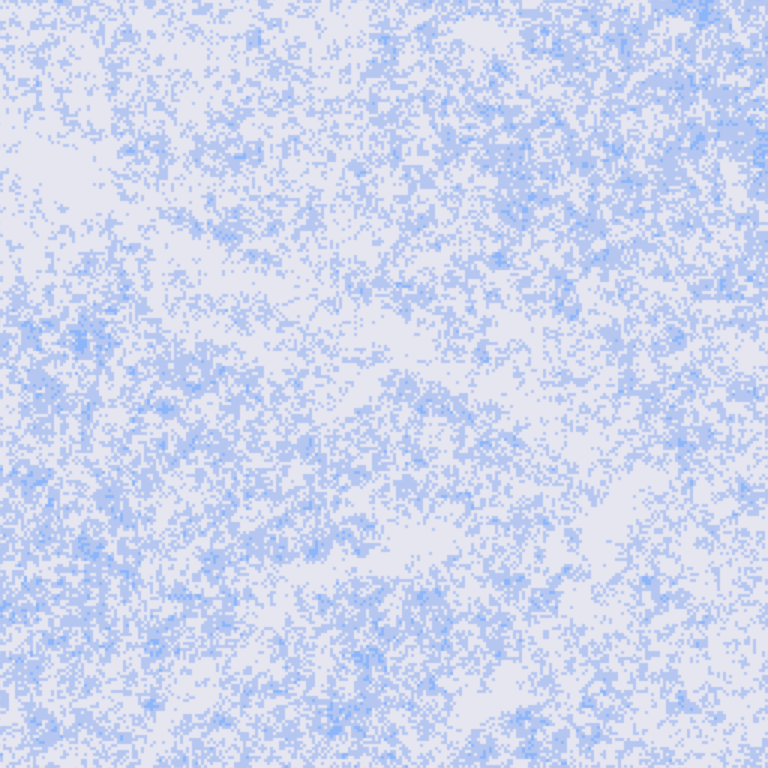
Write a WebGL 1 fragment shader that draws this texture.

```glsl
precision highp float;
// Speckled pale-blue terrain: a 256 x 256 mosaic in three flat tones.
// Fine grain, veins and a gentle density map are cut at two thresholds,
// with soft diagonal valleys left nearly bare.
uniform vec2 u_resolution;

const float CELLS = 256.0;

float hash(vec2 p) {
  vec3 q = fract(vec3(p.xyx) * vec3(0.1031, 0.1030, 0.0973));
  q += dot(q, q.yzx + 33.33);
  return fract((q.x + q.y) * q.z);
}

// Value noise centred on zero
float noise(vec2 p) {
  vec2 i = floor(p);
  vec2 f = fract(p);
  f = f * f * (3.0 - 2.0 * f);
  float low = mix(hash(i), hash(i + vec2(1.0, 0.0)), f.x);
  float high = mix(hash(i + vec2(0.0, 1.0)), hash(i + 1.0), f.x);
  return mix(low, high, f.y) - 0.5;
}

float bump(vec2 p, vec2 centre, float radius) {
  vec2 d = (p - centre) / radius;
  return exp(-dot(d, d));
}

// Soft stroke from a to b
float stroke(vec2 p, vec2 a, vec2 b, float width) {
  vec2 ab = b - a;
  float along = clamp(dot(p - a, ab) / dot(ab, ab), 0.0, 1.0);
  return bump(p, a + ab * along, width);
}

// Broad regions of dense and sparse speckle
float density(vec2 p) {
  p += 0.03 * vec2(noise(p * 12.0 + 40.0), noise(p * 12.0 + 70.0));
  float d = 0.22 * bump(p, vec2(1.0, 0.95), 0.35);
  d += 0.08 * bump(p, vec2(0.8, 0.6), 0.3);
  d += 0.12 * bump(p, vec2(0.0, 0.3), 0.4);
  d += 0.13 * bump(p, vec2(0.55, 0.15), 0.25);
  d -= 0.10 * bump(p, vec2(0.05, 0.85), 0.35);
  d -= 0.16 * bump(p, vec2(0.95, 0.18), 0.2);
  d -= 0.30 * bump(p, vec2(0.0, 0.69), 0.08);
  d += 0.38 * stroke(p, vec2(0.05, 0.47), vec2(0.17, 0.62), 0.022);

  // Valleys falling to the right
  d -= 0.36 * stroke(p, vec2(0.0, 0.8), vec2(0.8, 0.41), 0.028);
  d -= 0.24 * stroke(p, vec2(0.2, 0.62), vec2(0.57, 0.43), 0.022);
  d -= 0.24 * stroke(p, vec2(0.45, 0.71), vec2(0.8, 0.5), 0.020);

  // Valleys rising to the right
  float rising = stroke(p, vec2(0.2, 0.03), vec2(0.4, 0.24), 0.022);
  rising = max(rising, stroke(p, vec2(0.4, 0.24), vec2(0.57, 0.31), 0.020));
  rising = max(rising, stroke(p, vec2(0.55, 0.03), vec2(0.72, 0.15), 0.022));
  rising = max(rising, stroke(p, vec2(0.72, 0.15), vec2(0.84, 0.36), 0.024));
  return d - 0.38 * rising;
}

// Noise stretched along a direction
float streaks(vec2 p, vec2 dir) {
  vec2 q = vec2(dot(p, dir), dot(p, vec2(-dir.y, dir.x)));
  return noise(q * vec2(22.0, 38.0) + 50.0);
}

vec3 cellColor(vec2 cell) {
  vec2 p = (cell + 0.5) / CELLS;
  float side = smoothstep(0.35, 0.6, p.y + 0.35 * p.x - 0.2);
  float level = density(p);
  level += 0.45 * mix(streaks(p, vec2(0.88, 0.47)),
                      streaks(p, vec2(0.88, -0.47)), side);
  level += 0.20 * noise(p * 9.0 + 11.0);
  level += 0.40 * noise(p * 47.0 + 23.0);

  // Thin pale veins, then fine clumps and single-cell grain
  level += 0.90 * (abs(noise(p * 62.0 + 91.0)) - 0.175);
  level += 0.80 * noise(p * 121.0 + 37.0);
  level += 0.75 * (hash(cell + 301.0) - 0.5);

  vec3 pale = vec3(0.90, 0.90, 0.94);
  vec3 blue = vec3(0.71, 0.78, 0.94);
  vec3 deep = vec3(0.55, 0.71, 0.98);
  vec3 color = mix(pale, blue, step(0.095, level));
  return mix(color, deep, step(0.70, level));
}

void main() {
  // Blend neighbouring cells across softened edges
  vec2 uv = gl_FragCoord.xy / u_resolution;
  vec2 grid = uv * CELLS - 0.5;
  vec2 cell = floor(grid);
  vec2 t = smoothstep(0.15, 0.85, fract(grid));
  vec3 bottom = mix(cellColor(cell), cellColor(cell + vec2(1.0, 0.0)), t.x);
  vec3 top = mix(cellColor(cell + vec2(0.0, 1.0)), cellColor(cell + 1.0), t.x);
  gl_FragColor = vec4(mix(bottom, top, t.y), 1.0);
}
```
